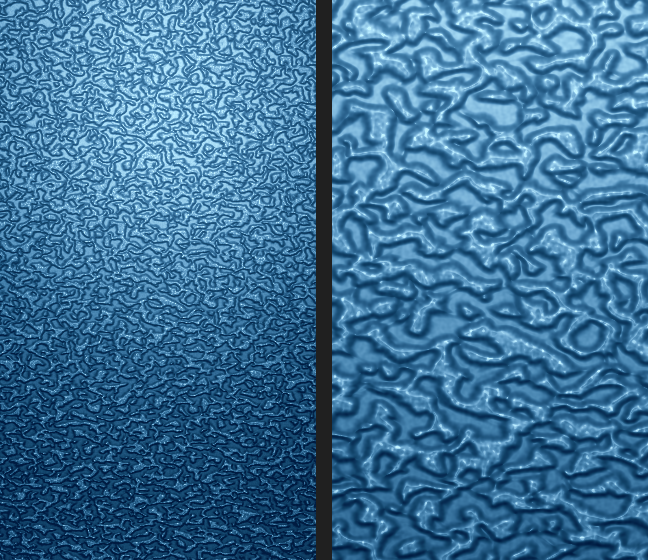
Left, the full canvas; right, a detail of the centre.
Reproduce this texture procedurally as a Shadertoy shader.

```glsl
// Blue embossed leather: worm-like raised grains with dark grooves under a soft light from above.

vec2 cellGradient(vec2 cell) {
    vec3 p = fract(cell.xyx * vec3(0.1031, 0.1030, 0.0973));
    p += dot(p, p.yzx + 33.33);
    float angle = 6.2832 * fract((p.x + p.y) * p.z);
    return vec2(cos(angle), sin(angle));
}

float gradientNoise(vec2 p) {
    vec2 i = floor(p), f = fract(p);
    vec2 u = f * f * f * (f * (f * 6.0 - 15.0) + 10.0);
    vec2 e = vec2(0.0, 1.0);
    float low  = mix(dot(cellGradient(i), f),
                     dot(cellGradient(i + e.yx), f - e.yx), u.x);
    float high = mix(dot(cellGradient(i + e.xy), f - e.xy),
                     dot(cellGradient(i + e.yy), f - e.yy), u.x);
    return 1.5 * mix(low, high, u.y);
}

// Height of the leather: positive on the grains, negative on the floor
float leatherHeight(vec2 q) {
    q = mat2(0.83, 0.56, -0.56, 0.83) * q + 40.0;
    q += 0.4 * vec2(gradientNoise(q * 0.55), gradientNoise(q * 0.55 + 71.0));
    return gradientNoise(q) + 0.35 * gradientNoise(q.yx * 1.6 + 17.0) + 0.04;
}

// Colour ramp from deep navy (0) to pale sky blue (5)
vec3 blueRamp(float tone) {
    vec3 blues[6] = vec3[6](
        vec3(0.02, 0.16, 0.31), vec3(0.07, 0.27, 0.42), vec3(0.16, 0.38, 0.55),
        vec3(0.27, 0.51, 0.68), vec3(0.43, 0.66, 0.82), vec3(0.62, 0.83, 0.94));
    tone = clamp(tone, -0.5, 5.8);
    int k = int(clamp(floor(tone), 0.0, 4.0));
    return clamp(mix(blues[k], blues[k + 1], tone - float(k)), 0.0, 1.0);
}

void mainImage(out vec4 fragColor, in vec2 fragCoord) {
    vec2 uv = fragCoord / iResolution.xy;
    vec2 p = fragCoord / iResolution.x;

    // Grains flatten towards the bottom, as on a receding sheet
    vec2 q = vec2(p.x * 40.0, p.y * (68.0 - 6.2 * p.y));

    // Slope and approximate distance to the grain edge
    float h = leatherHeight(q);
    vec2 slope = vec2(leatherHeight(q + vec2(0.08, 0.0)) - h,
                      leatherHeight(q + vec2(0.0, 0.08)) - h) / 0.08;
    float steepness = length(slope);
    float edge = h / (steepness + 0.25);
    float facing = slope.y / (steepness + 0.1);

    // Broad light: dark bottom, glow in the upper middle, dim sides
    vec2 glow = (uv - vec2(0.53, 0.8)) * vec2(2.2, 2.8);
    float tone = mix(1.8, 3.6, smoothstep(0.0, 0.8, uv.y));
    tone += 1.2 * exp(-dot(glow, glow)) - 1.6 * (uv.x - 0.5) * (uv.x - 0.5);

    // Floor shines at the top and sinks into shade at the bottom
    float ground = smoothstep(0.08, 0.3, -edge);
    tone += ground * mix(-0.7, 0.7, smoothstep(0.1, 0.8, uv.y));

    // Groove around each grain, deepest on its lower side
    float groove = exp(-pow(edge / 0.19, 2.0));
    tone -= groove * (2.2 + mix(1.2, 0.4, uv.y) * facing);

    // Lit upper rims
    float rim = exp(-pow((edge - 0.36) / 0.15, 2.0));
    tone += rim * (0.6 - 0.6 * facing) * mix(1.3, 0.5, uv.y);

    // Fine pores and sparkles, mostly on the grains
    float grit = gradientNoise(p * 170.0) + 0.6 * gradientNoise(p.yx * 260.0 + 9.0);
    float top = smoothstep(0.05, 0.3, edge);
    tone += grit * (0.25 + 0.55 * top);
    tone += 1.2 * top * smoothstep(0.35, 0.8, grit) * (1.0 - 0.5 * uv.y);

    fragColor = vec4(blueRamp(tone), 1.0);
}
```
